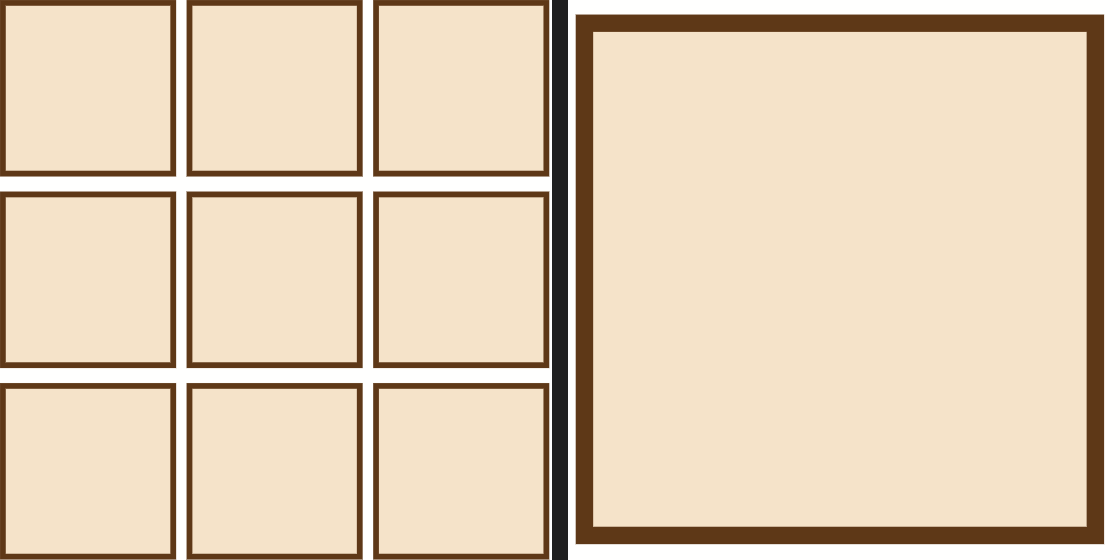
Left, the full canvas; right, a detail of the centre.
A Shadertoy shader for this pattern:

```glsl
// A three by three grid of cream square tiles with dark brown frames on white.
// Each point is folded into its nearest tile, where a box distance
// gives the frame and the fill with edges about one pixel soft.

// Lengths are in sheet units; the sheet spans the whole canvas.
const vec2 SHEET = vec2(504.0, 512.0);
const vec2 COUNT = vec2(3.0, 3.0);
const vec2 PITCH = vec2(170.35, 175.1);
const vec2 TILE_SIZE = vec2(160.8, 161.4);
const float FRAME_WIDTH = 5.3;
const float EDGE_SOFTNESS = 1.1;   // in output pixels

const vec3 PAPER = vec3(1.0, 1.0, 0.995);
const vec3 FRAME = vec3(0.37, 0.22, 0.09);
const vec3 FILL = vec3(0.96, 0.89, 0.79);

float boxDistance(vec2 p, vec2 halfSize) {
    vec2 d = abs(p) - halfSize;
    return max(d.x, d.y);   // square corners
}

float coverage(float dist, float softness) {
    return clamp(0.5 - dist / softness, 0.0, 1.0);
}

void mainImage(out vec4 fragColor, in vec2 fragCoord) {
    // Sheet coordinates, measured from the top left corner
    vec2 uv = fragCoord / iResolution.xy;
    vec2 p = vec2(uv.x, 1.0 - uv.y) * SHEET;
    float softness = EDGE_SOFTNESS * SHEET.y / iResolution.y;

    // Position relative to the centre of the nearest tile
    vec2 halfSize = 0.5 * TILE_SIZE;
    vec2 cell = clamp(floor((p - halfSize) / PITCH + 0.5), vec2(0.0), COUNT - 1.0);
    vec2 local = p - halfSize - cell * PITCH;

    // Frame over paper, then fill inside the frame
    float dist = boxDistance(local, halfSize);
    vec3 color = mix(PAPER, FRAME, coverage(dist, softness));
    color = mix(color, FILL, coverage(dist + FRAME_WIDTH, softness));

    fragColor = vec4(color, 1.0);
}
```
